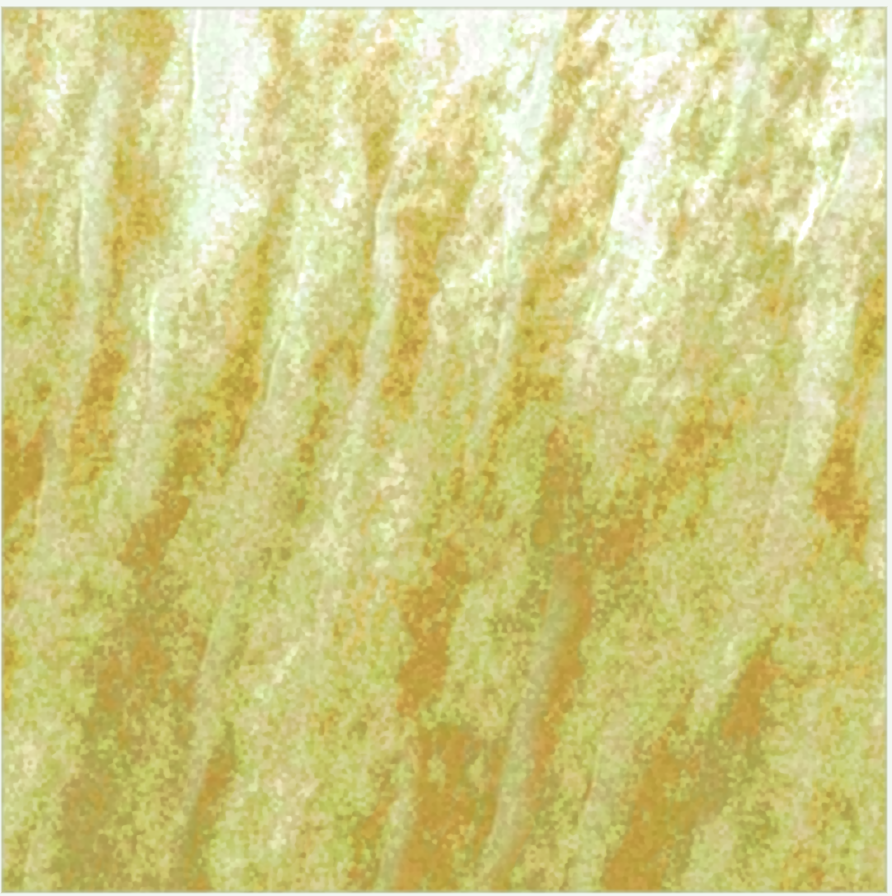
Reproduce this texture procedurally as a Shadertoy shader.

```glsl
// Glazed stone tile: leaning ochre streaks, pale raised veins and a soft sheen from above.

vec3 hash(vec2 cell) {
    vec3 q = fract(vec3(cell.xyx) * vec3(0.1031, 0.1030, 0.0973));
    q += dot(q, q.yxz + 33.33);
    return fract((q.xxy + q.yzz) * q.zyx);
}

// Smooth cellular noise: random cell values blended by distance
float cells(vec2 p) {
    float sum = 0.0, total = 0.0;
    vec2 base = floor(p);
    for (int y = -1; y <= 1; y++)
    for (int x = -1; x <= 1; x++) {
        vec2 cell = base + vec2(x, y);
        vec3 rnd = hash(cell + 71.0);
        vec2 d = p - cell - 0.2 - 0.6 * rnd.xy;
        float weight = exp(-5.0 * dot(d, d));
        sum += weight * rnd.z;
        total += weight;
    }
    return sum / total;
}

// Octaves of cellular noise, centered on zero
float layered(vec2 p, int octaves) {
    float sum = 0.0, total = 0.0, gain = 1.0;
    for (int i = 0; i < octaves; i++) {
        sum += gain * (cells(p) - 0.5);
        total += gain;
        p = p * 2.1 + 13.7;
        gain *= 0.58;
    }
    return sum / total;
}

// Two layered sines, from -1 to 1
float waves(float t) {
    return 0.5 * (sin(t) + sin(2.3 * t + 1.0));
}

// Pale bands with one crisp raised edge: x = band cover, y = edge light
vec2 veins(float across, float y) {
    vec2 result = vec2(0.0);
    for (int i = 0; i < 10; i++) {
        vec3 rnd = hash(vec2(i, 5));
        float d = across + 0.2 - 0.12 * float(i) - 0.06 * (rnd.x - 0.5);
        if (abs(d) > 0.1) continue;
        float phase = 40.0 * rnd.y;
        d -= 0.014 * waves(9.0 * y + phase) + 0.003 * waves(37.0 * y + 2.0 * phase);
        float width = mix(0.018, 0.042, rnd.z) * (1.0 + 0.4 * waves(11.0 * y + 3.0 * phase));
        float fade = smoothstep(-0.6, 0.5, waves(6.0 * y + 5.0 * phase));
        float band = smoothstep(-0.011, 0.007, d) * (1.0 - smoothstep(0.3 * width, 1.2 * width, d));
        float light = d / 0.003, shade = (d + 0.005) / 0.0035;
        float crest = exp(-light * light) - 0.7 * exp(-shade * shade);
        result.x = max(result.x, band * fade);
        result.y += crest * fade * smoothstep(-0.5, 0.6, waves(19.0 * y + 7.0 * phase));
    }
    return result;
}

vec3 stoneColor(float tone) {
    vec3 color = mix(vec3(0.70, 0.66, 0.33), vec3(0.78, 0.77, 0.40), smoothstep(0.04, 0.28, tone));
    color = mix(color, vec3(0.81, 0.80, 0.54), smoothstep(0.24, 0.48, tone));
    color = mix(color, vec3(0.90, 0.91, 0.70), smoothstep(0.47, 0.74, tone));
    return mix(color, vec3(0.96, 0.98, 0.94), smoothstep(0.72, 0.96, tone));
}

void mainImage(out vec4 fragColor, in vec2 fragCoord) {
    vec2 uv = fragCoord / iResolution.xy;

    // Coordinate across the leaning grain, with slightly frayed edges
    float across = uv.x - 0.27 * uv.y + 0.07 * uv.y * uv.y + 0.008 * sin(uv.y * 7.0 + uv.x * 5.0);
    float fray = cells(uv * 45.0) - 0.5;
    vec2 grainUv = vec2(across, uv.y) + fray * vec2(0.014, 0.03);

    // Broad streaks, narrow stains and fine mottling
    float streak = layered(grainUv * vec2(9.0, 2.0) + 3.0, 3);
    float stain = layered(grainUv * vec2(21.0, 5.5) + 31.0, 3);
    float mottle = layered(uv * vec2(46.0, 38.0) + 9.0, 2);
    float speck = cells(uv * 190.0) - 0.5;

    // Sheen falling from the upper middle
    vec2 toSheen = (uv - vec2(0.52, 1.0)) / 0.42;
    float sheen = exp(-dot(toSheen, toSheen));

    // Chipped relief, strongest at the upper right
    vec2 reliefUv = grainUv * vec2(42.0, 26.0);
    float relief = layered(reliefUv, 2) - layered(reliefUv + vec2(0.3, -0.3), 2);
    relief *= 0.2 + 0.8 * smoothstep(0.4, 0.85, uv.y) * smoothstep(0.3, 0.7, uv.x);

    vec2 vein = veins(across, uv.y);
    float tone = 0.30 + 0.30 * (uv.y - 0.5) + 0.50 * sheen
               + 0.80 * streak + 0.75 * stain + 0.35 * mottle + 0.2 * speck
               + 0.14 * vein.x + 0.5 * relief;
    vec3 color = stoneColor(tone);

    // Veins are greyer and cooler than the stone
    vec3 veinColor = mix(vec3(0.80, 0.80, 0.57), vec3(0.90, 0.94, 0.86), smoothstep(0.3, 0.9, uv.y));
    color = mix(color, veinColor, 0.55 * vein.x);
    color += vein.y * mix(0.04, 0.10, uv.y) + 0.12 * relief;

    // Small rusty stains and a faint pink-green drift
    float rust = smoothstep(0.02, 0.24, -stain - 0.25 * streak - 0.3 * mottle) * (1.0 - vein.x);
    color += rust * vec3(0.05, -0.03, -0.07) * (1.0 - 0.4 * sheen);
    float drift = layered(uv * 34.0 + 57.0, 2);
    color += drift * vec3(0.06, -0.05, 0.04) + 0.07 * speck;

    // Pale rim with a thin grey seam
    vec2 inset = min(uv - vec2(0.002, 0.004), vec2(0.994, 0.992) - uv);
    float edge = min(inset.x, inset.y);
    color = mix(color, vec3(0.72, 0.76, 0.66), 0.6 * (1.0 - smoothstep(0.0, 0.005, edge)));
    color = mix(vec3(0.95, 0.97, 0.95), color, smoothstep(-0.002, 0.001, edge));

    fragColor = vec4(clamp(color, 0.0, 1.0), 1.0);
}
```
